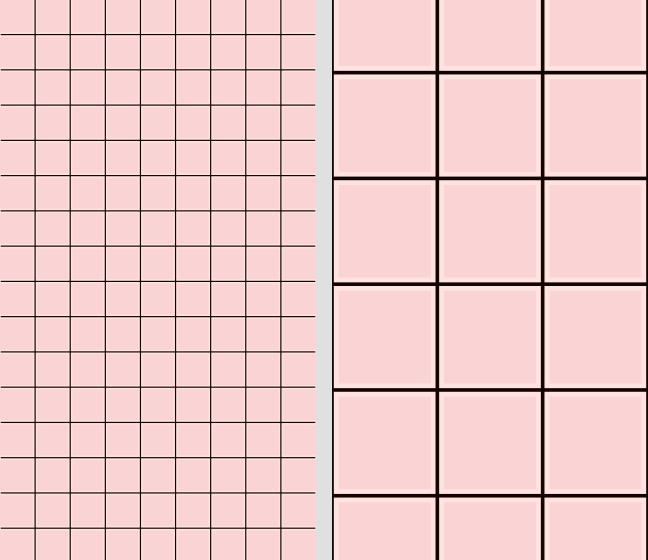
Left: the whole. Right: its middle third, enlarged.
Write a Shadertoy shader that draws this pattern.

```glsl
// Thin black grid, 9 columns by 16 rows, on pale pink with a faint light rim along each line.

// Share of a pixel of size px, centred at distance d, inside a band of the given half width
float bandCoverage(float d, float halfWidth, float px) {
    float overlap = min(d + 0.5 * px, halfWidth) - max(d - 0.5 * px, -halfWidth);
    return clamp(overlap / px, 0.0, 1.0);
}

// Distance to the nearest of the lines numbered first to last, one unit apart
float lineDistance(float t, float first, float last) {
    return abs(t - clamp(round(t), first, last));
}

void mainImage(out vec4 fragColor, in vec2 fragCoord) {
    // One unit is one column; y runs down from the top edge
    float px = 9.0 / iResolution.x;
    vec2 p = vec2(fragCoord.x, iResolution.y - fragCoord.y) * px;

    // Rows are slightly taller than the columns are wide
    float rowPitch = 1.0042;
    float dx = lineDistance(p.x, 1.0, 8.0);
    float dy = lineDistance((p.y - 0.985) / rowPitch, 0.0, 14.0) * rowPitch;

    // Horizontal lines stop just short of the side edges
    float inset = bandCoverage(abs(p.x - 4.5), 4.48, px);

    vec2 ink = vec2(bandCoverage(dx, 0.0172, px), bandCoverage(dy, 0.0172, px) * inset);
    vec2 rim = vec2(bandCoverage(dx, 0.0625, px), bandCoverage(dy, 0.0625, px));

    // Pink ground, light rim, then the dark line
    vec3 color = mix(vec3(0.98, 0.83, 0.83), vec3(1.0, 0.89, 0.88), max(rim.x, rim.y));
    color = mix(color, vec3(0.08, 0.01, 0.01), 1.0 - (1.0 - ink.x) * (1.0 - ink.y));

    fragColor = vec4(color, 1.0);
}
```
